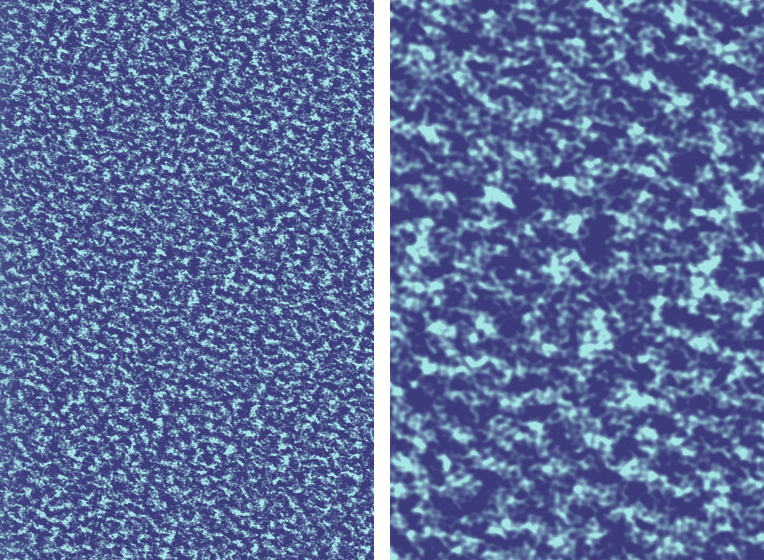
Left: the whole. Right: its middle third, enlarged.
Write a Shadertoy shader that draws this texture.

```glsl
// Grainy indigo cloth packed with pale aqua flecks, slightly stretched down a gentle slope.
// Three bands of slanted gradient noise form a near-normal height,
// which a curved tone response turns into a blend of two colours.

float hash(vec2 cell) {
    return fract(sin(dot(cell, vec2(127.1, 311.7))) * 43758.55);
}

// Contribution of one lattice corner: a ramp in a random direction
float ramp(vec2 cell, vec2 offset) {
    float angle = 6.2832 * hash(cell);
    return dot(vec2(cos(angle), sin(angle)), offset);
}

// Gradient noise, scaled to unit deviation; it holds little broad variation
float noise(vec2 p) {
    vec2 cell = floor(p);
    vec2 f = fract(p);
    vec2 w = f * f * (3.0 - 2.0 * f);
    vec2 right = vec2(1, 0), up = vec2(0, 1);
    float low = mix(ramp(cell, f), ramp(cell + right, f - right), w.x);
    float high = mix(ramp(cell + up, f - up), ramp(cell + 1.0, f - 1.0), w.x);
    return mix(low, high, w.y) / 0.212;
}

// Turns the plane so that the x axis runs down to the right
vec2 slant(vec2 p, float angle) {
    float c = cos(angle), s = sin(angle);
    return vec2(c * p.x - s * p.y, s * p.x + c * p.y);
}

// Blobs, ragged edges and fine grain; squared weights add up to about one
float clothHeight(vec2 p) {
    vec2 warp = 0.0012 * vec2(noise(p * 45.0 + 7.3), noise(p * 45.0 + 31.6));
    float blobs = noise(slant(p + warp, 0.33) * vec2(60.0, 94.0));
    float edges = noise(slant(p + warp, 0.45) * vec2(120.0, 170.0) + 17.4);
    float grain = noise(slant(p, 0.2) * vec2(240.0, 270.0) + 53.7);
    return 0.74 * blobs + 0.5 * edges + 0.45 * grain;
}

void mainImage(out vec4 fragColor, in vec2 fragCoord) {
    vec2 p = fragCoord / iResolution.y;

    // Flat darks, steep lights
    float height = max(clothHeight(p), -1.5);
    float tone = clamp(0.2 + 0.3 * height + 0.1 * height * height, 0.0, 1.0);

    vec3 indigo = vec3(0.235, 0.23, 0.485);
    vec3 aqua = vec3(0.65, 0.9, 0.9);
    vec3 color = mix(indigo, aqua, tone);

    // Faint uneven haze along the left edge
    float haze = exp(-p.x * 28.0) * (0.18 + 0.06 * noise(p * 5.0));
    color = mix(color, vec3(0.4, 0.52, 0.67), haze);

    fragColor = vec4(color, 1.0);
}
```
